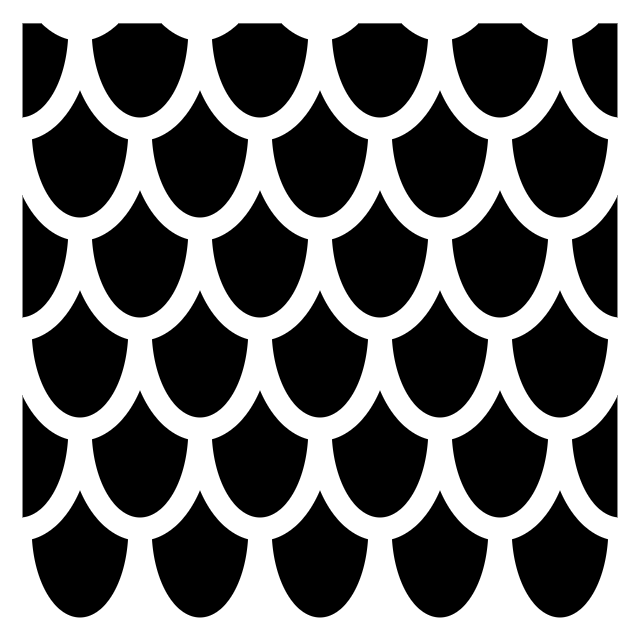
A Shadertoy shader for this pattern:

```glsl
// Overlapping fish scales in black on white, cropped to a square panel.
// Each scale is the inside of an ellipse minus the wide ellipses of the row
// above; mirror folding gives the columns and a short loop gives the rows.

const int   ROWS        = 6;
const float PITCH_X     = 0.1875;    // distance between scale centers
const float PITCH_Y     = 0.15625;   // distance between rows
const float BORDER      = 0.03646;   // width of the white bands
const float FIRST_X     = 0.125;     // center of a scale in the lowest row
const float FIRST_Y     = 0.1732;    // center height of the lowest row
const vec2  PANEL_MIN   = vec2(0.0352, 0.0345);
const vec2  PANEL_MAX   = vec2(0.9648, 0.9635);
const vec3  SCALE_COLOR = vec3(0.0);
const vec3  PAPER_COLOR = vec3(1.0);

// Approximate signed distance to an axis-aligned ellipse.
float ellipseDistance(vec2 p, vec2 radii) {
    float k = length(p / radii);
    float gradient = length(p / (radii * radii));
    return k * (k - 1.0) / max(gradient, 1e-4);
}

float boxDistance(vec2 p, vec2 low, vec2 high) {
    vec2 d = max(low - p, p - high);
    return max(d.x, d.y);
}

// Distance to the nearest scale of one row, trimmed by the row above.
float scaleRow(vec2 p, float row) {
    vec2 midRadii = vec2(0.5 * PITCH_X, PITCH_Y);
    float shift = FIRST_X + 0.5 * PITCH_X * mod(row, 2.0);

    // Horizontal distance to the nearest center, height above the row
    float dx = abs(mod(p.x - shift + 0.5 * PITCH_X, PITCH_X) - 0.5 * PITCH_X);
    float dy = p.y - FIRST_Y - row * PITCH_Y;

    float inner = ellipseDistance(vec2(dx, dy), midRadii - 0.5 * BORDER);
    float cover = ellipseDistance(vec2(0.5 * PITCH_X - dx, dy - PITCH_Y),
                                  midRadii + 0.5 * BORDER);
    return max(inner, -cover);
}

void mainImage(out vec4 fragColor, in vec2 fragCoord) {
    float side = min(iResolution.x, iResolution.y);
    vec2 p = (fragCoord - 0.5 * iResolution.xy) / side + 0.5;

    // Union of all rows
    float d = 1.0;
    for (int row = 0; row < ROWS; row++) {
        d = min(d, scaleRow(p, float(row)));
    }

    // Crop to the panel and smooth the edge over one pixel
    d = max(d, boxDistance(p, PANEL_MIN, PANEL_MAX));
    float ink = clamp(0.5 - d * side, 0.0, 1.0);
    fragColor = vec4(mix(PAPER_COLOR, SCALE_COLOR, ink), 1.0);
}
```
